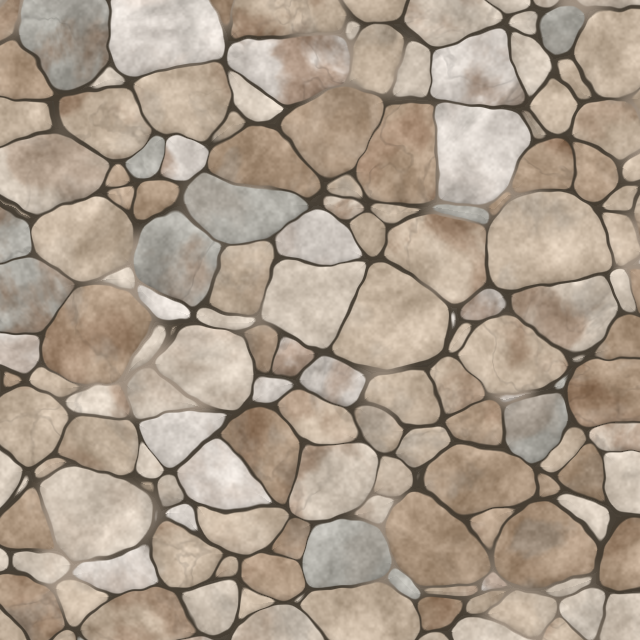
Give the GLSL for this texture, as a Shadertoy shader.

```glsl
const vec2 GRID = vec2(11.5, 14.0);
const int REACH = 3;

struct Stone {
    vec2 id;      // grid cell that owns the stone
    float edge;   // distance to the outline, in canvas units
    vec2 facing;  // direction towards the nearest neighbour
};

vec3 hash3(vec2 p) {
    vec3 q = fract(p.xyx * vec3(0.1031, 0.1030, 0.0973));
    q += dot(q, q.yxz + 33.33);
    return fract((q.xxy + q.yzz) * q.zyx);
}

float noise(vec2 p) {
    vec2 i = floor(p), f = fract(p);
    f = f * f * (3.0 - 2.0 * f);
    float low = mix(hash3(i).x, hash3(i + vec2(1, 0)).x, f.x);
    float high = mix(hash3(i + vec2(0, 1)).x, hash3(i + vec2(1, 1)).x, f.x);
    return mix(low, high, f.y);
}

float fbm(vec2 p) {
    float sum = 0.0, amp = 0.5;
    for (int i = 0; i < 5; i++) {
        sum += amp * noise(p);
        p = mat2(1.6, 1.2, -1.2, 1.6) * p + 7.3;
        amp *= 0.5;
    }
    return sum / 0.97;
}

vec2 wobble(vec2 p, float frequency) {
    return vec2(noise(p * frequency), noise(p * frequency + 43.7)) - 0.5;
}

float smoothMin(float a, float b, float k) {
    float h = max(k - abs(a - b), 0.0) / k;
    return min(a, b) - 0.25 * h * h * k;
}

// Centre in xy, weight in z: heavy sites grow and squeeze their neighbours
vec3 stoneSite(vec2 cell) {
    vec3 h = hash3(cell + 61.0);
    vec2 centre = cell + 0.5 + 0.8 * (h.xy - 0.5);
    centre.x += 0.5 * mod(cell.y, 2.0);
    return vec3(centre, 1.5 * h.z * h.z * h.z);
}

float power(vec2 p, vec3 site) {
    vec2 d = p - site.xy;
    return dot(d, d) - site.z;
}

// Weighted Voronoi cells with rounded corners
Stone findStone(vec2 uv, vec2 grid, float rounding) {
    vec2 p = uv * grid, base = floor(p);
    Stone stone = Stone(base, 1.0, vec2(0, 1));
    vec3 own = vec3(0);
    float best = 1e5;
    for (int y = -REACH; y <= REACH; y++)
    for (int x = -REACH; x <= REACH; x++) {
        vec2 cell = base + vec2(x, y);
        vec3 site = stoneSite(cell);
        float d = power(p, site);
        if (d < best) { best = d; own = site; stone.id = cell; }
    }
    float nearest = 1.0;
    for (int y = -REACH; y <= REACH; y++)
    for (int x = -REACH; x <= REACH; x++) {
        vec2 cell = base + vec2(x, y);
        if (cell == stone.id) continue;
        vec3 site = stoneSite(cell);
        vec2 across = (site.xy - own.xy) * grid;
        float d = 0.5 * (power(p, site) - best) / length(across);
        if (d < nearest) { nearest = d; stone.facing = normalize(across); }
        stone.edge = smoothMin(stone.edge, d, rounding);
    }
    return stone;
}

vec3 stoneTint(float pick) {
    vec3 tint = vec3(0.83, 0.78, 0.72);                    // cream
    tint = mix(tint, vec3(0.77, 0.70, 0.62), step(0.30, pick)); // tan
    tint = mix(tint, vec3(0.68, 0.59, 0.50), step(0.58, pick)); // brown
    tint = mix(tint, vec3(0.70, 0.69, 0.66), step(0.74, pick)); // grey
    return mix(tint, vec3(0.86, 0.83, 0.80), step(0.86, pick)); // pale
}

vec3 stoneSurface(vec2 uv, vec2 id) {
    vec3 traits = hash3(id + 17.0);
    float angle = 6.283 * traits.z;
    vec2 axis = vec2(cos(angle), sin(angle));
    vec2 q = mat2(axis.x, axis.y, -axis.y, axis.x) * uv * vec2(1.0, 1.3) + id * 3.7;
    q += 0.03 * wobble(q, 14.0);

    float clouds = fbm(q * 17.0);
    float rust = smoothstep(0.46, 0.72, fbm(q * 11.0 + 5.0));
    float ash = smoothstep(0.52, 0.74, fbm(q * 13.0 + 29.0));
    float vein = 1.0 - smoothstep(0.0, 0.035, abs(fbm(q * 9.0 + 71.0) - 0.5));

    vec3 col = stoneTint(traits.x);
    col = mix(col, vec3(0.55, 0.43, 0.34), 0.75 * rust * traits.y * traits.y);
    col = mix(col, vec3(0.56, 0.54, 0.51), 0.45 * ash * traits.z);
    col *= 1.0 - 0.16 * vein * smoothstep(0.4, 0.9, traits.y) * clouds;
    col += 0.36 * (clouds - 0.5);
    col += 0.07 * (noise(uv * 120.0) - 0.5) + 0.05 * (noise(uv * 230.0) - 0.5);
    return col;
}

void mainImage(out vec4 fragColor, in vec2 fragCoord) {
    vec2 uv = fragCoord / iResolution.y;
    vec2 bent = uv + 0.022 * wobble(uv, 12.0) + 0.005 * wobble(uv, 55.0);
    Stone stone = findStone(bent, GRID, 0.012);
    vec3 col = stoneSurface(uv, stone.id);

    // Soft bevel, lit from above
    float rim = exp(-max(stone.edge, 0.0) / 0.005);
    col *= 1.0 - rim * (0.13 - 0.15 * stone.facing.y);

    // Joints: dark gaps, in places filled with pale mortar
    float width = mix(0.0002, 0.0034, noise(uv * 17.0 + 9.0)) * (1.0 - 0.2 * stone.facing.y);
    float gap = 1.0 - smoothstep(width - 0.0012, width + 0.0019, stone.edge);
    float filled = smoothstep(0.45, 0.85, noise(uv * 10.0 + 31.0));
    vec3 joint = mix(vec3(0.25, 0.22, 0.18), vec3(0.62, 0.56, 0.50), filled);
    col = mix(col, joint, 0.92 * gap);

    fragColor = vec4(clamp(col, 0.0, 1.0), 1.0);
}
```
